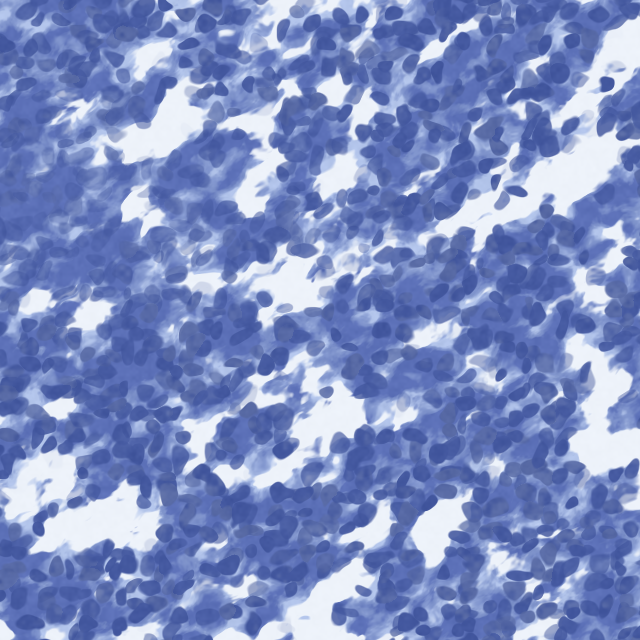
Write a Shadertoy shader that draws this texture.

```glsl
#define TILT 0.62          // main direction of the tissue, radians
#define GAP_SCALE vec2(14.0, 25.0)
#define GAP_LEVEL 0.60
#define NUCLEI_ACROSS 32.0
#define NUCLEI_SHARE 0.60
#define WARP 0.012
#define GRAIN 0.05

const vec3 NAVY  = vec3(0.26, 0.34, 0.62);
const vec3 SLATE = vec3(0.34, 0.41, 0.64);
const vec3 BLUE  = vec3(0.36, 0.44, 0.72);
const vec3 MIST  = vec3(0.50, 0.58, 0.80);
const vec3 PALE  = vec3(0.70, 0.77, 0.92);
const vec3 WHITE = vec3(0.93, 0.95, 0.98);

vec2 hash2(vec2 p) {
    vec3 h = fract(p.xyx * vec3(0.1031, 0.1030, 0.0973));
    h += dot(h, h.yzx + 33.33);
    return fract((h.xx + h.yz) * h.zy);
}

float noise(vec2 p) {
    vec2 cell = floor(p), f = fract(p);
    f = f * f * (3.0 - 2.0 * f);
    float low  = mix(hash2(cell).x, hash2(cell + vec2(1, 0)).x, f.x);
    float high = mix(hash2(cell + vec2(0, 1)).x, hash2(cell + vec2(1, 1)).x, f.x);
    return mix(low, high, f.y);
}

float fbm(vec2 p) {
    float sum = 0.0, weight = 0.5;
    for (int i = 0; i < 4; i++) {
        sum += weight * noise(p);
        p = mat2(1.6, 1.2, -1.2, 1.6) * p + 17.3;
        weight *= 0.5;
    }
    return sum / 0.9375;
}

// Turns a vector into the frame of an axis at the given angle
vec2 alongAxis(vec2 p, float angle) {
    float c = cos(angle), s = sin(angle);
    return mat2(c, -s, s, c) * p;
}

// Dense, smooth region on the left
float calmArea(vec2 p) {
    vec2 d = (p - vec2(0.14, 0.68)) / vec2(0.30, 0.17);
    return exp(-dot(d, d));
}

// High values are open gaps, low values dense tissue
float openness(vec2 p) {
    float streaks = fbm(alongAxis(p, TILT) * GAP_SCALE + 40.0);
    float regions = noise(p * 4.0 + 9.0) - 0.5;
    return streaks + 0.12 * regions - 0.09 * calmArea(p);
}

// Scattered oval nuclei: x is coverage, y is tint
vec2 nuclei(vec2 p, float seed) {
    vec2 grid = p * NUCLEI_ACROSS + seed, home = floor(grid);
    float wobble = noise(grid * 2.3) - 0.5;
    vec2 result = vec2(0.0);
    for (int y = -1; y <= 1; y++)
    for (int x = -1; x <= 1; x++) {
        vec2 cell = home + vec2(x, y);
        vec2 place = hash2(cell), kind = hash2(cell + 71.7), shape = hash2(cell + 133.1);
        vec2 centre = cell + 0.5 + 0.7 * (place - 0.5);
        vec2 q = alongAxis(grid - centre, TILT + 1.8 * (shape.x - 0.5));
        float stretch = mix(1.0, 1.35, shape.y);
        float radius = mix(0.32, 0.50, kind.y);
        float edge = length(q * vec2(1.0 / stretch, stretch)) / radius - 1.0 + 0.6 * wobble;
        vec2 spot = (centre - seed) / NUCLEI_ACROSS;
        float present = step(kind.x, NUCLEI_SHARE) * smoothstep(0.64, 0.58, openness(spot));
        float strength = mix(0.65, 1.0, place.y) * (1.0 - 0.55 * calmArea(spot));
        float cover = present * strength * smoothstep(0.16, -0.16, edge);
        if (cover > result.x) result = vec2(cover, place.x);
    }
    return result;
}

void mainImage(out vec4 fragColor, in vec2 fragCoord) {
    vec2 uv = fragCoord / min(iResolution.x, iResolution.y);
    vec2 p = uv + WARP * (vec2(noise(uv * 38.0), noise(uv * 38.0 + 60.0)) - 0.5);

    // Mottled tissue, paler towards the gaps
    float open = openness(p);
    float mottle = fbm(alongAxis(p, TILT) * vec2(30.0, 42.0) + 5.0);
    float tone = 0.5 * (open + mottle);
    vec3 color = mix(BLUE, MIST, smoothstep(0.40, 0.51, tone));
    color = mix(color, PALE, smoothstep(0.50, 0.61, tone));

    // Ragged white gaps
    float gap = smoothstep(GAP_LEVEL - 0.02, GAP_LEVEL + 0.05, open + 0.10 * (mottle - 0.5));
    color = mix(color, WHITE, gap);

    // Two overlapping layers of nuclei
    float speckle = noise(uv * 110.0);
    for (int i = 0; i < 2; i++) {
        vec2 spot = nuclei(p, 50.0 + 37.4 * float(i));
        vec3 stain = mix(NAVY, SLATE, smoothstep(0.55, 0.95, spot.y + 0.4 * (speckle - 0.5)));
        color = mix(color, stain, spot.x);
    }

    // Fine grain, weaker in the gaps
    float grain = 0.6 * speckle + 0.4 * noise(uv * 210.0) - 0.5;
    color += GRAIN * grain * (1.0 - 0.7 * gap);
    fragColor = vec4(clamp(color, 0.0, 1.0), 1.0);
}
```
